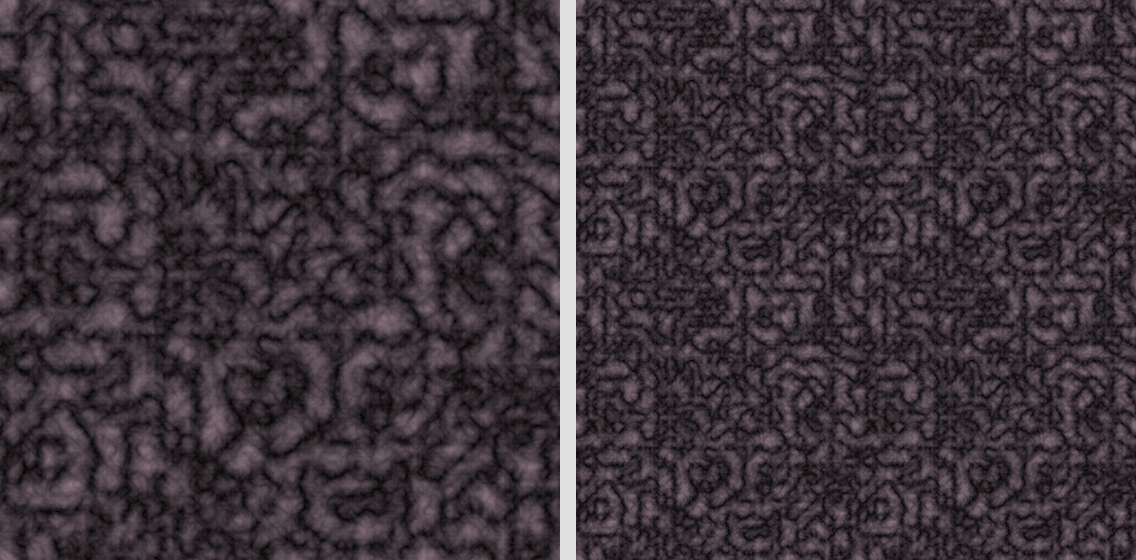
Left: one tile. Right: repeated 2 by 2.
Write a Shadertoy shader that draws this texture.

```glsl
#define BASE_CELLS 16.0
#define OCTAVES 4
#define GAIN 0.55
#define CONTRAST 0.505
#define CURVE 0.8
#define BLACK_LEVEL 0.03
#define CREASE_SOFTNESS 0.25
#define MAUVE_TINT vec3(1.19, 1.0, 1.12)

// Integer hash of a lattice cell, turned into a unit gradient
vec2 gradientAt(vec2 cell, float period, float seed) {
    uvec2 c = uvec2(mod(cell, period));
    uint h = c.x * 1597u + c.y * 51749u + uint(seed) * 7919u;
    h = (h ^ (h >> 16)) * 73244475u;
    h = (h ^ (h >> 16)) * 73244475u;
    h ^= h >> 16;
    float angle = 6.28319 * float(h & 65535u) / 65536.0;
    return vec2(cos(angle), sin(angle));
}

// Gradient noise that wraps after a whole number of cells
float wrappedNoise(vec2 p, float period, float seed) {
    vec2 cell = floor(p);
    vec2 f = p - cell;
    vec2 fade = f * f * f * (f * (f * 6.0 - 15.0) + 10.0);
    vec2 e = vec2(1.0, 0.0);
    float a = dot(gradientAt(cell, period, seed), f);
    float b = dot(gradientAt(cell + e.xy, period, seed), f - e.xy);
    float c = dot(gradientAt(cell + e.yx, period, seed), f - e.yx);
    float d = dot(gradientAt(cell + e.xx, period, seed), f - e.xx);
    return mix(mix(a, b, fade.x), mix(c, d, fade.x), fade.y);
}

// Folded octaves: each zero crossing becomes a dark crease
float turbulence(vec2 uv) {
    float sum = 0.0;
    float amplitude = 1.0;
    float cells = BASE_CELLS;
    for (int i = 0; i < OCTAVES; i++) {
        float seed = float(i) + 1.0;
        vec2 shift = seed * vec2(0.37, 0.61);
        float n = wrappedNoise(uv * cells + shift, cells, seed);
        // Round the crease by about a pixel
        float soft = CREASE_SOFTNESS * cells / iResolution.y;
        sum += amplitude * sqrt(n * n + soft * soft);
        amplitude *= GAIN;
        cells *= 2.0;
    }
    return sum;
}

void mainImage(out vec4 fragColor, in vec2 fragCoord) {
    vec2 uv = fragCoord / iResolution.xy;
    float shade = CONTRAST * pow(turbulence(uv), CURVE) - BLACK_LEVEL;
    fragColor = vec4(clamp(shade * MAUVE_TINT, 0.0, 1.0), 1.0);
}
```
